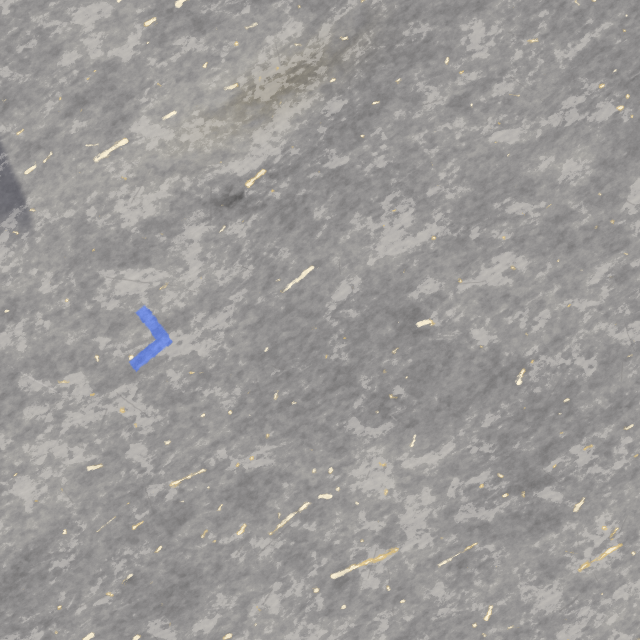
A WebGL 2 fragment shader for this texture:

```glsl
#version 300 es
precision highp float;

uniform vec2 u_resolution;
out vec4 fragColor;

// Values to tune
const float GRAIN_ANGLE = 0.56;
const float BASE_TONE = 0.583;
const float CLOUD_GAIN = 0.17;
const float STREAK_GAIN = 0.12;
const float MOTTLE_GAIN = 0.11;
const float GRIT_GAIN = 0.17;
const float RAGGEDNESS = 0.010;
const float TAPE_WIDTH = 0.0095;
const vec3 COOL_TINT = vec3(1.005, 0.993, 0.993);
const vec3 WARM_TINT = vec3(1.01, 0.995, 0.965);
const vec3 STAIN_TINT = vec3(0.87, 0.85, 0.79);
const vec3 STRAW = vec3(0.84, 0.74, 0.52);
const vec3 CREAM = vec3(0.95, 0.91, 0.81);
const vec3 DUST = vec3(0.80, 0.785, 0.77);
const vec3 CRACK = vec3(0.42, 0.41, 0.41);
const vec3 TAPE = vec3(0.42, 0.53, 0.86);
const vec3 SHADOW = vec3(0.40, 0.40, 0.43);

vec3 hash3(vec2 p) {
  vec3 h = fract(p.xyx * vec3(0.1031, 0.1030, 0.0973));
  h += dot(h, h.yxz + 33.33);
  return fract((h.xxy + h.yzz) * h.zyx);
}

// Cellular noise: each feature point carries a value, blended by distance
float softCells(vec2 p) {
  vec2 id = floor(p), sum = vec2(0.0);
  for (int j = -1; j <= 1; j++)
  for (int i = -1; i <= 1; i++) {
    vec2 cell = id + vec2(i, j);
    vec3 h = hash3(cell);
    vec2 d = cell + h.xy - p;
    sum += vec2(h.z, 1.0) * exp(-5.0 * dot(d, d));
  }
  return sum.x / sum.y;
}

// Layered cells, centred on zero
float layers(vec2 p) {
  float total = 0.0, gain = 0.5;
  for (int i = 0; i < 4; i++) {
    total += gain * (softCells(p) - 0.5);
    p = mat2(0.8, 0.6, -0.6, 0.8) * p * 2.07 + 17.3;
    gain *= 0.55;
  }
  return total;
}

// Distance to a square-ended strip from a to b
float strip(vec2 p, vec2 a, vec2 b) {
  vec2 axis = normalize(b - a), d = p - 0.5 * (a + b);
  float across = abs(dot(d, vec2(-axis.y, axis.x)));
  return max(abs(dot(d, axis)) - 0.5 * length(b - a), across - TAPE_WIDTH);
}

// Distance to scattered slivers; size is half length and half width
float slivers(vec2 p, float cellSize, float density, vec2 size, float spread) {
  vec2 id = floor(p / cellSize);
  float nearest = 1.0;
  for (int j = -1; j <= 1; j++)
  for (int i = -1; i <= 1; i++) {
    vec2 cell = id + vec2(i, j);
    vec3 h = hash3(cell + 71.0), k = hash3(cell + 233.0);
    if (h.z > density) continue;
    float turn = (k.x - 0.5) * spread, c = cos(turn), s = sin(turn);
    vec2 d = mat2(c, -s, s, c) * (p - (cell + 0.15 + 0.7 * h.xy) * cellSize);
    float beyond = max(abs(d.x) - size.x * mix(0.1, 1.0, k.y * k.y), 0.0);
    nearest = min(nearest, length(vec2(beyond, d.y)) - size.y * mix(0.45, 1.0, k.z));
  }
  return nearest;
}

// Soft oval
float smudge(vec2 d, vec2 radius) {
  d /= radius;
  return exp(-dot(d, d));
}

float cover(float dist) {
  float blur = 1.3 / min(u_resolution.x, u_resolution.y);
  return 1.0 - smoothstep(-blur, blur, dist);
}

void main() {
  vec2 uv = gl_FragCoord.xy / min(u_resolution.x, u_resolution.y);
  float c = cos(GRAIN_ANGLE), s = sin(GRAIN_ANGLE);
  mat2 toGrain = mat2(c, -s, s, c);
  vec2 grain = toGrain * uv;
  vec2 warped = grain + 0.012 * sin(grain.yx * vec2(19.0, 11.0) + 2.0 * sin(grain * 7.0));

  // Worn grey surface
  float cloud = layers(warped * vec2(4.0, 7.0));
  float streak = layers(warped * vec2(12.0, 48.0) + 40.0);
  float mottle = layers(warped * vec2(24.0, 34.0) + 80.0);
  float grit = layers(grain * vec2(90.0, 130.0));
  float tone = BASE_TONE + CLOUD_GAIN * cloud + STREAK_GAIN * streak
    + MOTTLE_GAIN * mottle + GRIT_GAIN * grit;

  // Rubbed areas with fine ridges, and a dark scuff
  float rubbed = smudge(toGrain * (uv - vec2(0.13, 0.78)), vec2(0.17, 0.12))
    + smudge(toGrain * (uv - vec2(0.36, 0.88)), vec2(0.14, 0.05));
  float ridges = sin(warped.y * 620.0 + 9.0 * cloud + 3.0 * sin(grain.x * 23.0));
  tone += 0.04 * rubbed + 0.015 * ridges * smoothstep(0.0, 0.15, mottle + 0.08 * rubbed);
  tone -= smudge(toGrain * (uv - vec2(0.37, 0.69)), vec2(0.07, 0.025)) * (0.06 - 0.4 * mottle);

  // Tint and brown stain
  vec3 color = tone * mix(COOL_TINT, WARM_TINT, smoothstep(0.54, 0.72, tone));
  float stain = smudge(toGrain * (uv - vec2(0.43, 0.86)), vec2(0.15, 0.04));
  color *= mix(vec3(1.0), STAIN_TINT, stain * clamp(0.8 + 3.0 * mottle, 0.0, 1.0));

  // Shadowed edge on the left
  float edge = 0.052 * smoothstep(0.82, 0.64, uv.y) + 0.02 * cloud;
  float shade = smoothstep(edge + 0.003, edge - 0.012, uv.x);
  shade *= smoothstep(0.60, 0.69, uv.y) * smoothstep(0.83, 0.76, uv.y);
  color = mix(color, SHADOW + 0.1 * grit, 0.85 * shade);

  // Dust, pale scuffs, scratches and hairline cracks
  float wear = smoothstep(-0.10, 0.12, mottle + 0.6 * grit);
  float dust = smoothstep(0.12, 0.26, mottle + 0.6 * grit + 0.3 * (streak + cloud));
  color = mix(color, DUST, 0.45 * dust);
  float scuff = slivers(grain + 5.3 + 0.002 * mottle, 0.055, 0.5, vec2(0.035, 0.0009), 0.5);
  color = mix(color, DUST, 0.38 * wear * cover(scuff));
  float scratch = slivers(grain + 3.7, 0.14, 0.4, vec2(0.055, 0.001), 2.6);
  color = mix(color, DUST, mix(0.7, 0.3, uv.x) * wear * cover(scratch));
  float crack = slivers(grain + 7.9 + 0.01 * mottle, 0.08, 0.45, vec2(0.045, 0.0008), 3.0);
  color = mix(color, CRACK, 0.4 * wear * cover(crack));

  // Chips down to bare wood, gathered in clusters
  float sparse = 0.003 * smoothstep(0.42, 0.58, softCells(grain * 7.0 + 3.0));
  float chip = slivers(grain, 0.15, 0.25, vec2(0.055, 0.0034), 0.4);
  chip = min(chip, slivers(grain + 9.1, 0.06, 0.3, vec2(0.011, 0.003), 1.6) + sparse);
  chip = min(chip, slivers(grain + 2.3, 0.04, 0.22, vec2(0.003, 0.0017), 3.0) + 0.5 * sparse);
  chip += RAGGEDNESS * layers(grain * vec2(65.0, 150.0));
  vec3 wood = mix(STRAW, CREAM, smoothstep(0.0005, -0.002, chip + 0.008 * mottle));
  color = mix(color, wood + 0.15 * grit, cover(chip));

  // Bent strip of tape
  float tape = min(strip(uv, vec2(0.219, 0.518), vec2(0.262, 0.462)),
    strip(uv, vec2(0.207, 0.427), vec2(0.264, 0.473)));
  color = mix(color, TAPE + 0.2 * grit, 0.95 * cover(tape + 0.006 * grit));

  fragColor = vec4(clamp(color, 0.0, 1.0), 1.0);
}
```
